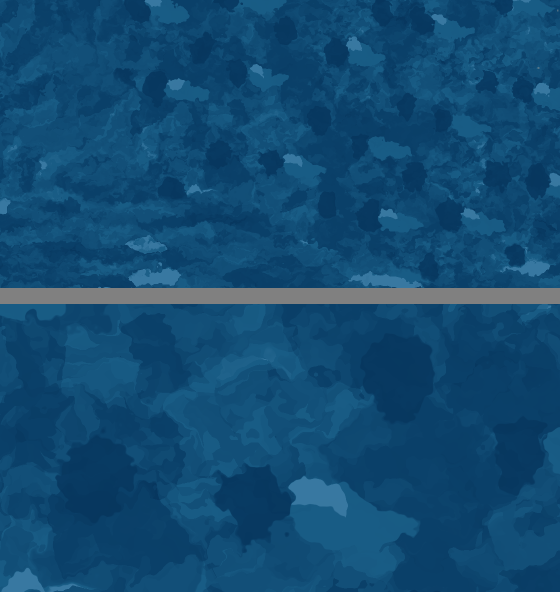
Top, the full canvas; bottom, a detail of the centre.
A WebGL 1 fragment shader for this texture:

```glsl
precision highp float;
// Painterly blue camouflage: flat cellular facets with ragged edges,
// a tilted lattice of dark blobs and lit mounds on the right, curved
// diagonal strokes on the left and level dabs along the lower left.
uniform vec2 u_resolution;

const vec3 DEEP  = vec3(0.025, 0.21, 0.365);
const vec3 NAVY  = vec3(0.04, 0.25, 0.41);
const vec3 OCEAN = vec3(0.07, 0.31, 0.47);
const vec3 STEEL = vec3(0.095, 0.36, 0.52);
const vec3 FOAM  = vec3(0.22, 0.47, 0.63);
const vec3 SAND  = vec3(0.55, 0.58, 0.58);
const float LATTICE = 0.31;
const float TILT = 0.25;

float hash(vec2 p) {
  return fract(sin(dot(p, vec2(127.1, 311.7))) * 43758.547);
}

vec2 hash2(vec2 p) {
  return vec2(hash(p), hash(p + 37.3));
}

mat2 turn(float a) {
  return mat2(cos(a), -sin(a), sin(a), cos(a));
}

float valueNoise(vec2 p) {
  vec2 i = floor(p), f = fract(p);
  f = f * f * (3.0 - 2.0 * f);
  return mix(mix(hash(i), hash(i + vec2(1.0, 0.0)), f.x),
             mix(hash(i + vec2(0.0, 1.0)), hash(i + 1.0), f.x), f.y);
}

// Random flat value of the nearest cell point
float facet(vec2 p) {
  vec2 home = floor(p);
  float nearest = 9.0, value = 0.0;
  for (int y = -1; y <= 1; y++) {
    for (int x = -1; x <= 1; x++) {
      vec2 id = home + vec2(float(x), float(y));
      vec2 d = id + hash2(id) - p;
      float dist = dot(d, d);
      if (dist < nearest) {
        nearest = dist;
        value = hash(id + 71.9);
      }
    }
  }
  return value;
}

// Displacement that frays every outline
vec2 fray(vec2 p, float scale, float amount) {
  return amount * (vec2(valueNoise(p * scale), valueNoise(p * scale + 53.0)) - 0.5);
}

float ellipse(vec2 p, vec2 radius) {
  return 1.0 - smoothstep(0.97, 1.03, length(p / radius));
}

// Position relative to the jittered centre of a tilted lattice cell; z is its seed
vec3 latticeCell(vec2 p, vec2 offset) {
  vec2 g = turn(TILT) * (p - offset) / LATTICE;
  vec2 id = floor(g);
  vec2 local = fract(g) - 0.5 - 0.24 * (hash2(id + 5.0) - 0.5);
  return vec3((local * LATTICE) * turn(TILT), hash(id + 19.0));
}

float darkBlob(vec2 p, vec2 offset) {
  vec3 c = latticeCell(p, offset);
  return ellipse(c.xy, vec2(0.042, 0.054) * (0.75 + 0.4 * c.z));
}

// Small crumbs gathered in clusters, centred on zero
float crumbs(vec2 p, float strength) {
  float cluster = smoothstep(0.35, 0.65, valueNoise(p * 9.0 + 80.0));
  return strength * (0.4 + cluster) * (facet(p * vec2(52.0, 66.0)) - 0.5);
}

// Facet mottling, finer grained toward the right
float mottle(vec2 p, float grain) {
  return 0.09 + 0.26 * facet(p * 7.0) + 0.34 * facet(p * 14.0 + 9.0)
       + (0.25 + 0.08 * grain) * facet(p * vec2(25.0, 34.0) + 31.0)
       + crumbs(p, 0.20 + 0.12 * grain);
}

float diagonalStrokes(vec2 p) {
  vec2 q = turn(0.95) * p;
  q.y += 0.05 * sin(q.x * 11.0) + 0.02 * sin(q.x * 23.0 + 1.0);
  return 0.10 + 0.42 * facet(q * vec2(4.5, 13.0)) + 0.26 * facet(p * 11.0 + 4.0)
       + 0.20 * facet(q * vec2(14.0, 34.0)) + crumbs(p, 0.18);
}

float levelDabs(vec2 p) {
  float dab = facet(p * vec2(6.5, 20.0) + 3.0);
  return 0.10 + 0.46 * dab + 0.26 * facet(p * vec2(9.0, 32.0) + 17.0)
       + 0.20 * facet(p * vec2(18.0, 50.0)) + crumbs(p, 0.12) + 0.30 * step(0.91, dab);
}

float addLattice(float tone, vec2 p) {
  vec3 dome = latticeCell(p, vec2(0.08, 0.05));
  tone = mix(tone, 0.31 + 0.4 * (tone - 0.4), 0.8 * ellipse(dome.xy, vec2(0.095, 0.088)));
  float dark = max(darkBlob(p, vec2(-0.10, 0.02)), darkBlob(p, vec2(0.06, 0.16)));
  tone = mix(tone, 0.02 + 0.2 * tone, dark);
  vec3 m = latticeCell(p, vec2(0.0));
  float peak = ellipse(m.xy - vec2(-0.036, 0.016), vec2(0.027, 0.036));
  float slope = ellipse(m.xy - vec2(-0.012, 0.004), vec2(0.042, 0.032));
  float body = max(max(peak, slope), ellipse(m.xy - vec2(0.010, -0.010), vec2(0.07, 0.026)));
  tone = mix(tone, 0.72 + 0.16 * tone, body);
  float lit = peak * smoothstep(-0.002, 0.002, m.y + 0.4 * m.x);
  return mix(tone, 0.90 + 0.12 * tone, lit * step(0.12, m.z));
}

vec3 palette(float t) {
  vec3 c = mix(DEEP, NAVY, smoothstep(0.0, 0.30, t));
  c = mix(c, OCEAN, smoothstep(0.34, 0.60, t));
  c = mix(c, STEEL, smoothstep(0.62, 0.80, t));
  return mix(c, FOAM, smoothstep(0.87, 1.0, t));
}

vec3 paint(vec2 p) {
  vec2 q = p + fray(p, 22.0, 0.030) + fray(p, 70.0, 0.017) + fray(p, 150.0, 0.008);
  float tone = addLattice(mottle(q, smoothstep(1.0, 1.7, p.x)), q);
  tone = mix(diagonalStrokes(q), tone, smoothstep(0.44, 0.46, q.x + 0.1 * sin(q.y * 9.0)));
  float shore = 0.31 - 0.25 * smoothstep(0.8, 1.3, q.x) + 0.03 * sin(q.x * 11.0);
  tone = mix(levelDabs(q), tone, smoothstep(shore - 0.01, shore + 0.01, q.y));
  // Rare pale flecks near the upper right
  float fleck = step(0.9997 - 0.008 * smoothstep(2.3, 2.9, p.x + p.y), hash(floor(p * 150.0)));
  return mix(palette(clamp(tone, 0.0, 1.0)), SAND, 0.5 * fleck);
}

void main() {
  vec3 sum = vec3(0.0);
  for (int i = 0; i < 4; i++) {
    vec2 corner = vec2(mod(float(i), 2.0), floor(float(i) / 2.0)) * 0.5 - 0.25;
    sum += paint((gl_FragCoord.xy + corner) / u_resolution.y);
  }
  gl_FragColor = vec4(sum / 4.0, 1.0);
}
```
